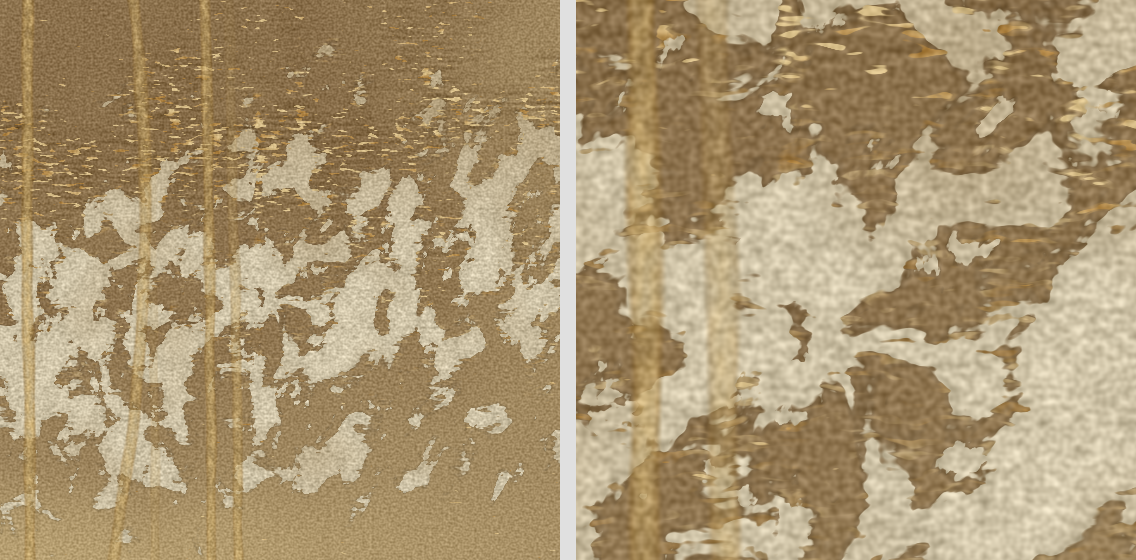
Left, the full canvas; right, a detail of the centre.
Reproduce this texture procedurally as a WebGL 1 fragment shader.

```glsl
precision highp float;
// Weathered wall: brown wash with flaking pale plaster, horizontal gold flecks
// and vertical varnish drips. Plaster and flecks are thresholded gradient noise
// whose threshold varies over the canvas; drips are soft-edged bowed lines.
uniform vec2 u_resolution;

const vec3 BROWN = vec3(0.535, 0.430, 0.290);
const vec3 TAN = vec3(0.635, 0.540, 0.380);
const vec3 SAND = vec3(0.755, 0.665, 0.475);
const vec3 UMBER = vec3(0.38, 0.28, 0.14);
const vec3 PLASTER = vec3(0.795, 0.750, 0.640);
const vec3 OCHRE = vec3(0.70, 0.52, 0.25);
const vec3 CREAM = vec3(0.90, 0.80, 0.58);
const vec3 DRIP_EDGE = vec3(0.54, 0.40, 0.18);
const vec3 DRIP_CORE = vec3(0.75, 0.63, 0.39);

const vec2 FLAKE_SCALE = vec2(12.5, 11.0);
const vec2 CHIP_SCALE = vec2(27.0, 25.0);
const vec2 FLECK_SCALE = vec2(40.0, 150.0);
const float FLAKE_THRESHOLD = -0.08;
const float FLAKE_FALLOFF = 3.3;
const float CHIP_THRESHOLD = 0.33;
const float FLAKE_EDGE = 0.03;
const float GRAIN = 0.125;

float hash(vec2 p) {
  vec3 q = fract(p.xyx * 0.1031);
  q += dot(q, q.yzx + 33.33);
  return fract((q.x + q.y) * q.z);
}

vec2 gradient(vec2 cell) {
  float angle = 6.2832 * hash(cell);
  return vec2(cos(angle), sin(angle));
}

// Gradient noise, roughly -0.7 to 0.7
float noise(vec2 p) {
  vec2 i = floor(p), f = fract(p);
  vec2 u = f * f * f * (f * (f * 6.0 - 15.0) + 10.0);
  vec2 e = vec2(1.0, 0.0);
  float bottom = mix(dot(gradient(i), f), dot(gradient(i + e), f - e), u.x);
  float top = mix(dot(gradient(i + e.yx), f - e.yx),
                  dot(gradient(i + e.xx), f - e.xx), u.x);
  return mix(bottom, top, u.y);
}

float fbm(vec2 p) {
  float sum = 0.0, amplitude = 1.0;
  for (int i = 0; i < 5; i++) {
    sum += amplitude * noise(p);
    p = mat2(1.6, 1.2, -1.2, 1.6) * p + 17.3;
    amplitude *= 0.52;
  }
  return sum;
}

// Translucent drip; path = top x, bottom x, sideways bow, half width
vec3 addDrip(vec3 color, vec2 p, vec4 path, float opacity) {
  float x = mix(path.y, path.x, p.y) + path.z * 4.0 * p.y * (1.0 - p.y);
  x += 0.004 * noise(vec2(path.x * 90.0, p.y * 7.0));
  float halfWidth = path.w * (1.0 + 0.35 * noise(vec2(p.y * 9.0, path.y * 70.0)));
  float d = abs(p.x - x) / halfWidth;
  float body = 1.0 - smoothstep(0.65, 1.15, d);
  float rim = smoothstep(0.3, 0.95, d);
  float mottling = noise(p * vec2(130.0, 60.0)) + 0.6 * noise(p * vec2(60.0, 25.0));
  vec3 varnish = mix(DRIP_CORE, DRIP_EDGE, 0.8 * rim) + 0.13 * mottling;
  return mix(color, varnish, clamp(body * opacity * (0.9 + 0.5 * mottling), 0.0, 1.0));
}

void main() {
  vec2 p = gl_FragCoord.xy / u_resolution;
  float cloud = fbm(p * 2.6 + 4.0);
  float streak = noise(p * vec2(16.0, 160.0) + 31.0);

  // Brown wash, lighter toward the lower and right sides
  float light = 0.8 * (1.0 - smoothstep(0.05, 0.5, p.y))
              + 0.55 * smoothstep(0.55, 1.0, p.x) + 0.16 + 0.4 * cloud;
  vec3 color = mix(BROWN, TAN, clamp(light, 0.0, 1.0));
  float sandy = (1.0 - smoothstep(0.0, 0.2, p.y)) * (0.8 - 0.6 * p.x);
  color = mix(color, SAND, clamp(sandy + 0.3 * cloud * sandy, 0.0, 1.0));

  // Brushed zone in the upper part: dark streaks under broken gold flecks
  float brushed = exp(-13.0 * pow(p.y - 0.77, 2.0));
  float cluster = noise(p * vec2(4.2, 4.8) + 8.0) + 0.45 * noise(p * 13.0);
  float zone = brushed * smoothstep(-0.3, 0.35, cluster + 0.12 * p.x);
  color = mix(color, UMBER, zone * (0.18 + 0.8 * streak));
  vec2 warped = p + 0.004 * vec2(noise(p * 40.0), noise(p * 40.0 + 5.0));
  float dash = noise(warped * FLECK_SCALE) + 0.5 * noise(warped * FLECK_SCALE * 2.1);
  float tint = smoothstep(-0.4, 0.2, noise(p * vec2(25.0, 60.0) + 3.0));
  vec3 gold = mix(OCHRE, CREAM, tint);
  float fleck = smoothstep(0.0, 0.13, dash - mix(0.62, 0.12, zone));
  color = mix(color, gold, 0.85 * fleck);

  // Flaking plaster in a slanted belt: large flakes joined by small chips
  vec2 slanted = vec2(p.x, p.y - 0.3 * p.x * p.x);
  vec2 bend = vec2(noise(p * 17.0), noise(p * 17.0 + 9.0));
  float offset = p.y - (0.36 + 0.17 * p.x);
  offset *= offset < 0.0 ? 1.15 : 1.0;
  float belt = FLAKE_FALLOFF * offset * offset;
  float patchy = 0.35 * noise(p * 4.0 + 21.0);
  float flake = fbm(slanted * FLAKE_SCALE + 0.35 * bend + 2.7) - FLAKE_THRESHOLD - belt + patchy;
  float chip = fbm(slanted * CHIP_SCALE + 0.3 * bend + 40.0) - CHIP_THRESHOLD - belt + patchy;
  flake = max(flake, chip) - 0.2 * max(dash, 0.0) - 0.14 * streak;

  // Ochre fringe and thin shadow around each flake
  float fringe = smoothstep(-0.35, 0.0, flake) * smoothstep(0.1, 0.35, dash);
  color = mix(color, gold, 0.6 * fringe * smoothstep(0.15, 0.45, p.y));
  color *= 1.0 - 0.09 * smoothstep(-0.14, -0.03, flake);
  float relief = 0.12 * noise(p * vec2(105.0, 170.0)) + 0.06 * noise(p * 30.0);
  vec3 plaster = PLASTER + relief + 0.03 * smoothstep(0.05, 0.4, flake);
  float worn = 0.4 * smoothstep(0.5, 0.8, p.y) + 0.5 * max(noise(p * 8.0 + 60.0), 0.0);
  plaster = mix(plaster, TAN, min(worn, 0.6));
  color = mix(color, plaster, smoothstep(-FLAKE_EDGE, FLAKE_EDGE, flake));

  // Varnish drips on the left half
  color = addDrip(color, p, vec4(0.050, 0.055, -0.003, 0.011), 0.72);
  color = addDrip(color, p, vec4(0.238, 0.202, 0.036, 0.012), 0.60);
  color = addDrip(color, p, vec4(0.366, 0.377, 0.003, 0.010), 0.65);
  color = addDrip(color, p, vec4(0.408, 0.427, 0.002, 0.010), 0.70 - 0.6 * p.y);
  color = addDrip(color, p, vec4(0.262, 0.277, 0.004, 0.009), 0.30 * (1.0 - p.y));

  // Fine canvas grain
  float grain = noise(p * 235.0) + 0.6 * noise(p * vec2(110.0, 240.0) + 50.0);
  gl_FragColor = vec4(clamp(color + GRAIN * grain, 0.0, 1.0), 1.0);
}
```
